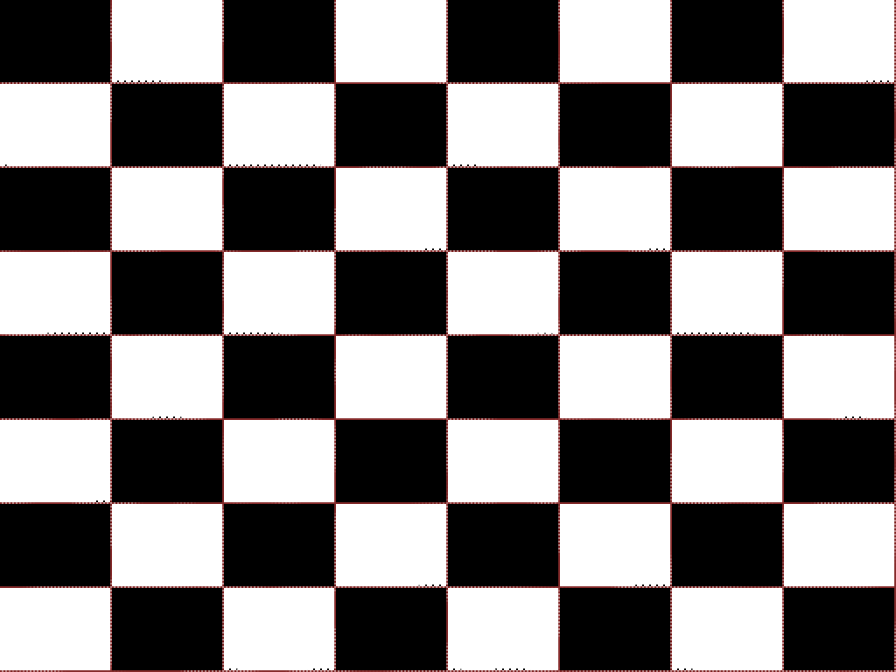
Write a Shadertoy shader that draws this pattern.

```glsl
// Black and white checkerboard, eight cells by eight, with hairline dark red joints.
// Cells come from signed distances to the joints; wrapping gradient noise decides
// where a joint is solid, where it breaks into dots and where it grows small ticks.

const float TAU = 6.2831853;

vec2 gradientAt(vec2 corner, float period) {
    uvec2 c = uvec2(mod(corner, period));
    uint h = c.x * 1597334677u ^ c.y * 3812015801u;
    h = (h ^ (h >> 15)) * 2246822519u;
    h ^= h >> 13;
    float angle = TAU * float(h & 65535u) / 65536.0;
    return vec2(cos(angle), sin(angle));
}

// Gradient noise that repeats after a whole number of lattice cells
float wrappedNoise(vec2 p, float period) {
    vec2 i = floor(p), f = fract(p);
    vec2 u = f * f * f * (f * (f * 6.0 - 15.0) + 10.0);
    vec2 e = vec2(0.0, 1.0);
    float a = dot(gradientAt(i, period), f);
    float b = dot(gradientAt(i + e.yx, period), f - e.yx);
    float c = dot(gradientAt(i + e.xy, period), f - e.xy);
    float d = dot(gradientAt(i + e.yy, period), f - e.yy);
    return mix(mix(a, b, u.x), mix(c, d, u.x), u.y);
}

// Distance to the nearest joint on each axis, in cells
vec2 jointDistance(vec2 p) {
    return abs(fract(p + 0.5) - 0.5);
}

// Share of a pixel covered by a line of the given width
vec2 lineCoverage(vec2 dist, vec2 width, vec2 pixel) {
    return clamp((0.5 * width - dist) / pixel + 0.5, vec2(0.0), min(width / pixel, 1.0));
}

void mainImage(out vec4 fragColor, in vec2 fragCoord) {
    // Cell units; joints sit half a hairline left of and above the cell grid
    vec2 pixel = 8.0 / iResolution.xy;
    vec2 hairline = vec2(1.0 / 64.0, 1.0 / 48.0);
    vec2 cell = fragCoord * pixel + hairline * vec2(0.5, -0.5);

    // Checkerboard with smoothed edges
    vec2 dist = jointDistance(cell);
    vec2 parity = 1.0 - 2.0 * mod(floor(cell), 2.0);
    vec2 side = parity * clamp(2.0 * dist / pixel, 0.0, 1.0);
    vec3 color = vec3(0.5 + 0.5 * side.x * side.y);

    // Wear varies slowly along the joints
    float wear = wrappedNoise(cell * 2.0 + 0.5, 16.0);
    float dotted = smoothstep(-0.25, 0.05, wear);

    // Small black ticks just above some horizontal joints
    vec2 above = jointDistance(cell - vec2(0.0, hairline.y));
    float tick = lineCoverage(above, hairline, pixel).y;
    tick *= smoothstep(0.6, 0.9, cos(TAU * 16.0 * cell.x));
    tick *= smoothstep(0.22, 0.3, wear);
    color *= 1.0 - tick;

    // Dots run along each joint and fade to an even tone when too fine to resolve
    vec2 dots = 0.5 + 0.5 * cos(TAU * cell.yx * vec2(24.0, 32.0));
    vec2 fine = smoothstep(0.55, 1.0, pixel.yx * vec2(24.0, 32.0));
    dots = mix(dots, vec2(0.5), fine);
    vec2 tone = mix(vec2(0.15), dots, dotted);

    // Hairline joints
    vec3 darkRed = vec3(0.48, 0.09, 0.09);
    vec3 paleRed = vec3(0.77, 0.60, 0.60);
    vec2 joint = lineCoverage(dist, hairline, pixel);
    color = mix(color, mix(darkRed, paleRed, tone.x), joint.x);
    color = mix(color, mix(darkRed, paleRed, tone.y), joint.y);

    fragColor = vec4(color, 1.0);
}
```
